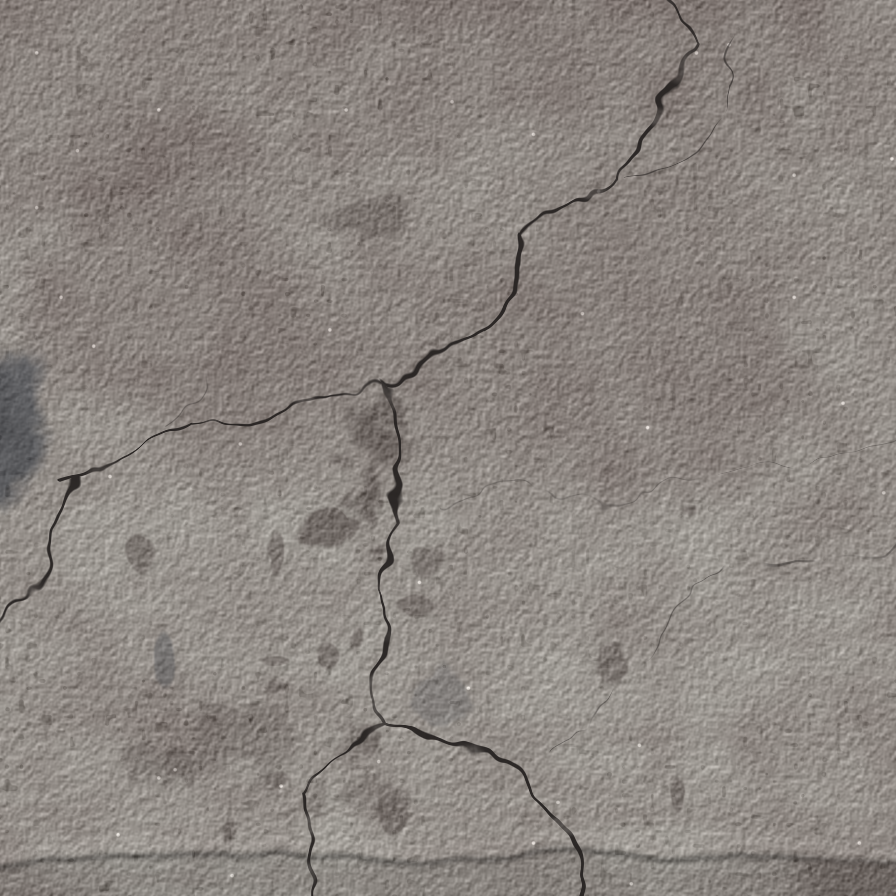
Write a WebGL 1 fragment shader that draws this texture.

```glsl
precision highp float;
uniform vec2 u_resolution;

#define GRAIN_SCALE 190.0
#define GRAIN_CONTRAST 0.18
#define CRACK_WANDER 0.085
#define CRACK_JAG 0.007
#define SPOT_COUNT 16
#define PALE vec3(0.598, 0.578, 0.556)
#define BROWN vec3(0.498, 0.462, 0.446)
#define STAIN vec3(0.385, 0.355, 0.340)
#define SLATE vec3(0.330, 0.335, 0.350)
#define CREVICE vec3(0.150, 0.135, 0.130)

float hash(vec2 p) {
  vec3 h = fract(p.xyx * 0.1031);
  h += dot(h, h.yzx + 33.33);
  return fract((h.x + h.y) * h.z);
}

float noise(vec2 p) {
  vec2 i = floor(p), f = fract(p);
  f = f * f * (3.0 - 2.0 * f);
  return mix(mix(hash(i), hash(i + vec2(1.0, 0.0)), f.x),
             mix(hash(i + vec2(0.0, 1.0)), hash(i + 1.0), f.x), f.y);
}

float fbm(vec2 p) {
  float sum = 0.0, weight = 0.533;
  for (int i = 0; i < 4; i++) {
    sum += weight * noise(p);
    p = mat2(1.6, 1.2, -1.2, 1.6) * p + 17.3;
    weight *= 0.5;
  }
  return sum;
}

float grainHeight(vec2 p) {
  return noise(p * GRAIN_SCALE) + 0.5 * noise(p.yx * GRAIN_SCALE * 1.9 + 40.0);
}

// Coverage of a bowed line from ends.xy to ends.zw
float crack(vec2 p, vec4 ends, float bow, float halfWidth) {
  vec2 span = ends.zw - ends.xy, rel = p - ends.xy;
  float len = length(span);
  vec2 dir = span / len;
  float along = dot(rel, dir);
  float t = clamp(along / len, 0.0, 1.0);
  float side = dot(rel, vec2(-dir.y, dir.x)) - 4.0 * bow * t * (1.0 - t);
  float soft = 0.9 / u_resolution.y;
  return 1.0 - smoothstep(halfWidth - soft, halfWidth + soft,
                          length(vec2(along - t * len, side)));
}

// Ragged elliptical blotch
float blotch(vec2 p, vec2 centre, vec2 radius, float ragged) {
  return 1.0 - smoothstep(0.75, 1.1, length((p - centre) / radius) + ragged);
}

void main() {
  vec2 p = gl_FragCoord.xy / u_resolution;
  float low = 1.0 - smoothstep(0.15, 0.6, p.y);

  // Mottled plaster, browner toward the top, streaked toward the base
  float tone = 0.56 + 1.3 * (fbm(p * 5.0) - 0.5) + 0.9 * (fbm(p * 19.0 + 7.0) - 0.5);
  tone += 0.22 * low - 0.2 * smoothstep(0.5, 1.0, p.y) * (1.0 - 0.6 * p.x);
  tone -= 0.28 * blotch(p, vec2(0.72, 0.64), vec2(0.17, 0.24), fbm(p * 8.0) - 0.5);
  tone += 0.55 * low * (fbm(vec2(p.x * 5.0, p.y * 55.0)) - 0.5);
  vec3 color = mix(BROWN, PALE, clamp(tone, -0.3, 1.3));

  // Damp stains and slate patches
  float ragged = 2.4 * (fbm(p * 20.0 + 3.0) - 0.5);
  float stain = blotch(p, vec2(0.41, 0.45), vec2(0.047, 0.075), ragged);
  stain = max(stain, blotch(p, vec2(0.37, 0.415), vec2(0.035, 0.025), ragged));
  stain = max(stain, 0.6 * blotch(p, vec2(0.41, 0.76), vec2(0.035, 0.03), ragged));
  stain = max(stain, 0.45 * blotch(p, vec2(0.29, 0.16), vec2(0.10, 0.06), ragged * 1.4));
  for (int i = 0; i < SPOT_COUNT; i++) {
    float id = float(i);
    vec2 centre = vec2(0.15 + 0.65 * hash(vec2(id, 3.7)), 0.06 + 0.38 * hash(vec2(id, 9.1)));
    vec2 radius = 0.007 + 0.017 * vec2(hash(vec2(id, 5.3)), hash(vec2(id, 8.9)));
    stain = max(stain, 0.75 * blotch(p, centre, radius, ragged));
  }
  color = mix(color, STAIN, 0.75 * stain);
  float slate = blotch(p, vec2(-0.01, 0.52), vec2(0.068, 0.105), ragged * 0.35);
  slate = max(slate, 0.5 * blotch(p, vec2(0.183, 0.265), vec2(0.011, 0.03), ragged * 0.5));
  slate = max(slate, 0.3 * blotch(p, vec2(0.485, 0.22), vec2(0.035, 0.025), ragged));
  color = mix(color, SLATE + 0.14 * (fbm(p * vec2(60.0, 25.0)) - 0.5), 0.9 * slate);

  // Eroded ledge along the base
  float ledge = p.y - 0.03 - 0.05 * (fbm(vec2(p.x * 6.0, 2.0)) - 0.5) - 0.012 * p.x;
  float below = 1.0 - smoothstep(-0.006, 0.002, ledge);
  color *= 1.0 - 0.08 * below - 0.25 * exp(-pow((ledge + 0.003) / 0.004, 2.0));
  color += 0.03 * exp(-pow((ledge - 0.01) / 0.008, 2.0));
  color = mix(color, STAIN, 0.7 * below * smoothstep(0.86, 0.94, p.x));

  // Embossed grain, dark pits and rare bright flecks
  float relief = grainHeight(p) - grainHeight(p + vec2(-0.0018, 0.0022));
  color += GRAIN_CONTRAST * relief * (1.0 - 0.5 * slate);
  color -= 0.11 * smoothstep(0.80, 0.93, noise(p * 125.0 + 60.0)) * noise(p * 9.0);
  vec2 cell = floor(p * 110.0);
  float fleck = 1.0 - smoothstep(0.1, 0.32, length(fract(p * 110.0) - 0.5));
  color += 0.26 * fleck * step(0.997, hash(cell + 0.5));

  // Branching cracks share one warp, so their joints stay closed
  vec2 q = p + CRACK_WANDER * (vec2(fbm(p * 9.0), fbm(p * 9.0 + 31.0)) - 0.5);
  q += CRACK_JAG * (vec2(noise(p * 48.0), noise(p * 48.0 + 11.0)) - 0.5);
  float w = 0.0021 * (0.55 + 0.9 * noise(p * 32.0));
  float deep = crack(q, vec4(0.725, 1.03, 0.775, 0.94), 0.0, w * 0.8);
  deep = max(deep, crack(q, vec4(0.775, 0.94, 0.677, 0.78), 0.0, w));
  deep = max(deep, crack(q, vec4(0.677, 0.78, 0.589, 0.724), 0.0, w * 0.8));
  deep = max(deep, crack(q, vec4(0.589, 0.724, 0.56, 0.648), 0.01, w * 1.2));
  deep = max(deep, crack(q, vec4(0.56, 0.648, 0.411, 0.60), 0.012, w));
  deep = max(deep, crack(q, vec4(0.411, 0.60, 0.458, 0.42), 0.0, w * 1.1));
  deep = max(deep, crack(q, vec4(0.458, 0.42, 0.423, 0.335), 0.0, w * 1.1));
  deep = max(deep, crack(q, vec4(0.423, 0.335, 0.452, 0.197), 0.0, w * 1.1));
  deep = max(deep, crack(q, vec4(0.452, 0.197, 0.352, 0.13), 0.0, w * 0.8));
  deep = max(deep, crack(q, vec4(0.352, 0.13, 0.345, -0.03), 0.0, w));
  deep = max(deep, crack(q, vec4(0.452, 0.197, 0.67, -0.03), 0.06, w * 1.2));
  deep = max(deep, crack(q, vec4(0.411, 0.60, 0.205, 0.54), 0.015, w * 0.6));
  deep = max(deep, crack(q, vec4(0.205, 0.54, 0.06, 0.457), 0.01, w * 0.8));
  deep = max(deep, crack(q, vec4(0.072, 0.46, -0.03, 0.22), 0.01, w * 0.8));
  float hair = crack(q, vec4(0.865, 1.03, 0.80, 0.90), 0.0, w * 0.5);
  hair = max(hair, crack(q, vec4(0.80, 0.90, 0.69, 0.78), 0.035, w * 0.4));
  hair = max(hair, 0.7 * crack(q, vec4(0.61, 0.16, 0.82, 0.35), 0.0, w * 0.4));
  hair = max(hair, 0.7 * crack(q, vec4(0.82, 0.35, 1.03, 0.38), 0.0, w * 0.6));
  hair = max(hair, 0.5 * crack(q, vec4(0.50, 0.43, 1.03, 0.51), -0.02, w * 0.3));
  hair = max(hair, 0.6 * crack(q, vec4(0.18, 0.53, 0.23, 0.64), 0.0, w * 0.3));
  float broken = smoothstep(0.15, 0.5, noise(p * 38.0 + 5.0));
  color = mix(color, CREVICE, max(deep * mix(0.6, 0.95, broken), 0.6 * hair * broken));

  gl_FragColor = vec4(clamp(color, 0.0, 1.0), 1.0);
}
```
